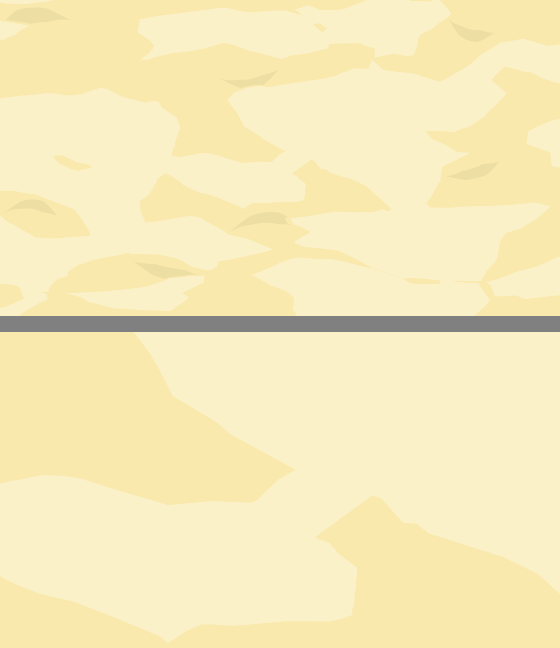
Top: the whole. Bottom: its middle third, enlarged.
This pattern is drawn by a WebGL 1 fragment shader. Its source:

```glsl
precision highp float;

uniform vec2 u_resolution;

// Lengths are in canvas heights
const vec3 CREAM = vec3(0.984, 0.945, 0.790);
const vec3 SAND = vec3(0.981, 0.912, 0.676);
const vec3 KHAKI = vec3(0.929, 0.871, 0.645);

const vec2 PATCH_SIZE = vec2(0.37, 0.145);
const float PATCH_LEVEL = 0.535;
const float DETAIL_SCALE = 2.3;
const float DETAIL_WEIGHT = 0.22;
const vec2 WARP_SIZE = vec2(0.42, 0.36);
const vec2 WARP_AMOUNT = vec2(0.16, 0.15);

const vec2 STREAK_CELL = vec2(0.34, 0.20);
const float STREAK_JITTER = 0.55;
const float STREAK_DEPTH = 0.06;
const float STREAK_INSET = 0.025;
const vec2 STREAK_HALF_LENGTH = vec2(0.065, 0.125);
const vec2 STREAK_HALF_WIDTH = vec2(0.013, 0.025);
const float STREAK_TILT = 0.45;
const float STREAK_BEND = 0.035;

const float SEED = 17.0;

float hash(vec2 p) {
  vec3 q = fract(vec3(p.xyx) * vec3(0.1031, 0.1030, 0.0973));
  q += dot(q, q.yzx + 33.33);
  return fract((q.x + q.y) * q.z);
}

// Evenly spread lattice values, loosened by a hash
float latticeValue(vec2 cell) {
  return fract(dot(cell, vec2(0.7549, 0.5698)) + 0.6 * hash(cell + SEED));
}

// Linear noise on a triangular lattice: its contours are straight facets
float facetNoise(vec2 p) {
  vec2 s = p + (p.x + p.y) * 0.366;
  vec2 cell = floor(s);
  vec2 f = s - cell;
  float hi = max(f.x, f.y);
  float lo = min(f.x, f.y);
  vec2 side = f.x > f.y ? vec2(1.0, 0.0) : vec2(0.0, 1.0);
  return latticeValue(cell) * (1.0 - hi)
       + latticeValue(cell + side) * (hi - lo)
       + latticeValue(cell + 1.0) * lo;
}

// Height above the patch edge, positive inside a patch
float patchField(vec2 p) {
  vec2 w = p / WARP_SIZE;
  vec2 bend = vec2(facetNoise(w + 41.3), facetNoise(w + 87.6)) - 0.5;
  vec2 q = (p + WARP_AMOUNT * bend) / PATCH_SIZE;
  float coarse = facetNoise(q + 5.2);
  float fine = facetNoise(q * DETAIL_SCALE + 63.7);
  return (coarse + DETAIL_WEIGHT * fine) / (1.0 + DETAIL_WEIGHT) - PATCH_LEVEL;
}

// Signed depth inside the tapered, bent streak of one cell
float streakDepth(vec2 p, vec2 cell) {
  vec2 jitter = vec2(hash(cell + 3.1), hash(cell + 11.7)) - 0.5;
  vec2 center = (cell + 0.5 + STREAK_JITTER * jitter) * STREAK_CELL;
  if (patchField(center) < STREAK_DEPTH) return -1.0;

  float angle = STREAK_TILT * (2.0 * hash(cell + 23.9) - 1.0);
  float c = cos(angle);
  float s = sin(angle);
  vec2 d = p - center;
  vec2 q = vec2(c * d.x + s * d.y, c * d.y - s * d.x);

  float halfLength = mix(STREAK_HALF_LENGTH.x, STREAK_HALF_LENGTH.y, hash(cell + 37.3));
  float halfWidth = mix(STREAK_HALF_WIDTH.x, STREAK_HALF_WIDTH.y, hash(cell + 53.1));
  float t = q.x / halfLength;
  q.y += STREAK_BEND * (2.0 * hash(cell + 71.9) - 1.0) * (min(t * t, 1.5) - 0.3);
  float lean = 1.2 * (hash(cell + 97.3) - 0.5);
  float taper = min(1.0, 1.7 * (1.0 - abs(t))) * (1.0 + lean * clamp(t, -1.0, 1.0));
  return halfWidth * taper - abs(q.y);
}

void main() {
  float pixel = 1.0 / u_resolution.y;
  vec2 p = gl_FragCoord.xy * pixel;

  // Patches, with the edge smoothed over one pixel
  float field = patchField(p);
  vec2 slope = vec2(patchField(p + vec2(pixel, 0.0)),
                    patchField(p + vec2(0.0, pixel))) - field;
  float rate = max(length(slope), 0.0005);
  float sand = clamp(0.5 + field / rate, 0.0, 1.0);
  float inner = clamp(0.5 + (field - STREAK_INSET) / rate, 0.0, 1.0);

  // Darker streaks, kept inside the patches
  vec2 home = floor(p / STREAK_CELL);
  float depth = -1.0;
  for (int y = -1; y <= 1; y++) {
    for (int x = -1; x <= 1; x++) {
      depth = max(depth, streakDepth(p, home + vec2(float(x), float(y))));
    }
  }
  float khaki = min(inner, clamp(0.5 + depth / pixel, 0.0, 1.0));

  vec3 color = mix(CREAM, SAND, sand);
  color = mix(color, KHAKI, khaki);
  gl_FragColor = vec4(color, 1.0);
}
```
